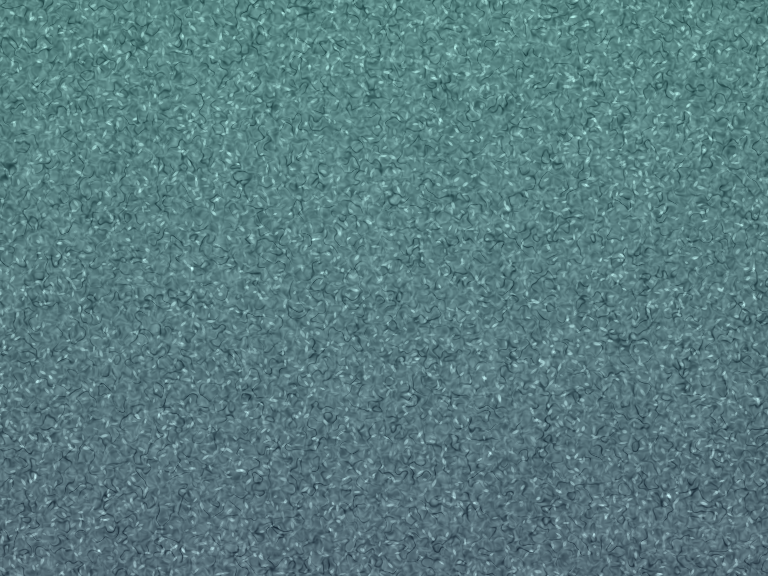
This texture is drawn by a Shadertoy shader. Its source:

```glsl
// Teal to slate sheet of crinkled, frosted grain with pale glints and thin dark creases.

vec2 hash2(vec2 cell) {
    vec3 h = fract(cell.xyx * vec3(0.1031, 0.1030, 0.0973));
    h += dot(h, h.yzx + 33.33);
    return fract((h.xx + h.yz) * h.zy);
}

float gradientDot(vec2 cell, vec2 offset) {
    float angle = 6.2832 * hash2(cell).x;
    return dot(vec2(cos(angle), sin(angle)), offset);
}

float gradientNoise(vec2 p) {
    vec2 cell = floor(p), f = fract(p);
    vec2 blend = f * f * f * (f * (f * 6.0 - 15.0) + 10.0);
    float low = mix(gradientDot(cell, f),
                    gradientDot(cell + vec2(1, 0), f - vec2(1, 0)), blend.x);
    float high = mix(gradientDot(cell + vec2(0, 1), f - vec2(0, 1)),
                     gradientDot(cell + vec2(1, 1), f - vec2(1, 1)), blend.x);
    return mix(low, high, blend.y);
}

// Randomly turned slivers, one per cell; only a few are bright
float glints(vec2 p) {
    vec2 home = floor(p);
    float light = 0.0;
    for (int y = -1; y <= 1; y++)
    for (int x = -1; x <= 1; x++) {
        vec2 cell = home + vec2(x, y);
        vec2 shape = hash2(cell + 71.0);
        vec2 d = p - cell - hash2(cell);
        float angle = 6.2832 * shape.x;
        float c = cos(angle), s = sin(angle);
        d = mat2(c, -s, s, c) * d;
        d /= vec2(mix(0.28, 0.52, shape.y), mix(0.15, 0.22, shape.x));
        float brightness = pow(hash2(cell + 137.0).x, 4.0);
        light += brightness * (1.0 - smoothstep(0.5, 1.4, length(d)));
    }
    return light;
}

// Thin lines along the zero contour of the noise
float creases(vec2 p) {
    return 1.0 - smoothstep(0.0, 0.13, abs(gradientNoise(p)));
}

void mainImage(out vec4 fragColor, in vec2 fragCoord) {
    vec2 uv = fragCoord / iResolution.xy;
    vec2 p = fragCoord / iResolution.y;

    // Vertical colour wash, a little darker towards the corners
    vec3 slate = vec3(0.335, 0.428, 0.470);
    vec3 teal = vec3(0.352, 0.535, 0.525);
    vec3 color = mix(slate, teal, smoothstep(-0.1, 1.1, uv.y));
    vec2 fromCenter = uv - 0.5;
    color *= 1.02 - 0.12 * dot(fromCenter, fromCenter);

    // Crumpled coordinates keep the grain from lining up with the lattice
    vec2 crumple = vec2(gradientNoise(p * 60.0), gradientNoise(p * 60.0 + 19.7));
    vec2 q = p + 0.008 * crumple;

    // Grain, from broad mottling down to fine tooth
    float grain = 0.025 * gradientNoise(p * 7.0)
                + 0.045 * gradientNoise(p * 26.0 + 5.3)
                + 0.090 * gradientNoise(q * 72.0 + 11.1)
                + 0.120 * gradientNoise(q * 125.0 + 37.9)
                + 0.080 * gradientNoise(q * 190.0 + 53.4);

    // Creases sit in patches between the glints
    float patches = smoothstep(-0.35, 0.35, gradientNoise(p * 30.0 + 83.0));
    grain -= 0.15 * patches * creases(q * 52.0 + 7.7);

    mat2 turn = mat2(0.8, 0.6, -0.6, 0.8);
    grain += 0.24 * glints(p * 72.0 + 3.0);
    grain += 0.22 * glints(turn * p * 95.0 + 240.0);

    color += grain * vec3(0.93, 1.04, 1.0);
    fragColor = vec4(clamp(color, 0.0, 1.0), 1.0);
}
```
